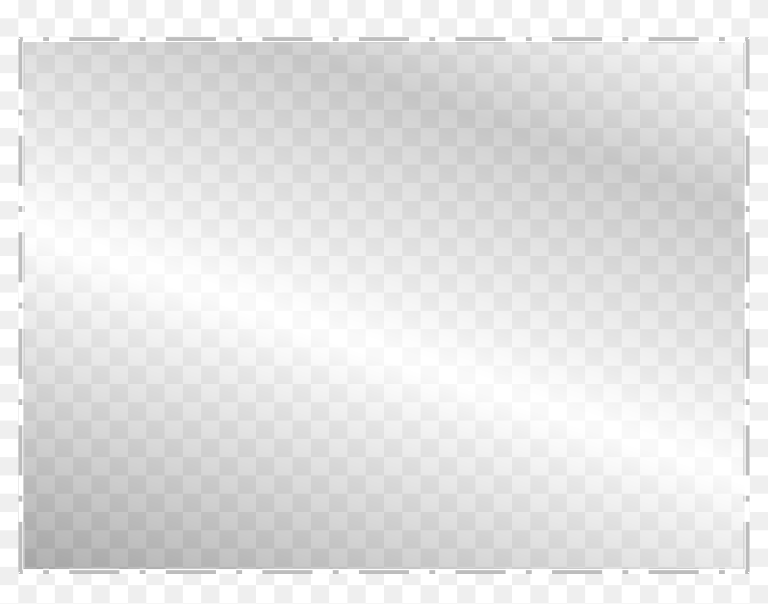
This pattern is drawn by a WebGL 2 fragment shader. Its source:

```glsl
#version 300 es
precision highp float;
// Brushed silver sheen over a pale checkerboard, framed by a dash-dot border.

#define CELLS_ACROSS 42.0
#define PANEL_CENTER vec2(21.0, 16.71)
#define PANEL_HALF vec2(19.99, 14.68)
#define SHEEN_SLOPE 0.345
#define DASH_PERIOD 5.28
#define DASH_HALF 1.37
#define DOT_HALF 0.16
#define STROKE_WIDTH 0.21
#define CHECK_CONTRAST 0.063

uniform vec2 u_resolution;
out vec4 fragColor;

const vec3 WHITE = vec3(1.0);
const vec3 STROKE_GREY = vec3(0.74);
const vec3 HAIRLINE_GREY = vec3(0.80);

// Linear ramp from 0 to 1 between a and b.
float ramp(float a, float b, float x) {
    return clamp((x - a) / (b - a), 0.0, 1.0);
}

// Antialiased coverage where a signed distance is positive.
float cover(float dist, float pixel) {
    return clamp(dist / pixel + 0.5, 0.0, 1.0);
}

// 0 on white cells, 1 on grey cells; the upper left cell is white.
float checker(vec2 p, float pixel) {
    vec2 edge = 0.5 - abs(fract(p) - 0.5);
    vec2 parity = 1.0 - 2.0 * mod(floor(p), 2.0);
    vec2 wave = parity * clamp(2.0 * edge / pixel, 0.0, 1.0);
    return 0.5 - 0.5 * wave.x * wave.y;
}

// Diagonal sheen: bright corner, dark streak, highlight, dark corner.
float sheen(vec2 p) {
    float s = p.y - SHEEN_SLOPE * p.x;
    float tone = mix(0.99, 0.815, ramp(-11.9, -2.6, s));
    tone = mix(tone, 0.925, ramp(-2.6, 6.0, s));
    tone = mix(tone, 1.0, ramp(6.0, 11.6, s));
    return mix(tone, 0.69, ramp(12.4, 30.8, s));
}

// Alternating long dashes and dots; a long dash is centred on zero.
float dashDot(float along, float pixel) {
    float fromDash = abs(mod(along + 0.5 * DASH_PERIOD, DASH_PERIOD) - 0.5 * DASH_PERIOD);
    float fromDot = 0.5 * DASH_PERIOD - fromDash;
    return cover(max(DASH_HALF - fromDash, DOT_HALF - fromDot), pixel);
}

void main() {
    // Checker cells as units, measured down from the upper left corner.
    float pixel = CELLS_ACROSS / u_resolution.x;
    vec2 p = vec2(gl_FragCoord.x, u_resolution.y - gl_FragCoord.y) * pixel;
    vec2 local = p - PANEL_CENTER;
    vec2 outside = abs(local) - PANEL_HALF;
    float depth = -max(outside.x, outside.y);

    // Checkerboard, partly veiled by the panel and lost in its highlight.
    float grey = checker(p, pixel);
    vec3 color = vec3(1.0 - CHECK_CONTRAST * grey);
    float tone = sheen(p);
    float veil = mix(0.70, 0.45, smoothstep(0.95, 1.0, tone));
    vec3 panel = vec3(tone - CHECK_CONTRAST * veil * grey);
    color = mix(color, panel, cover(depth, pixel));

    // White frame with a broad outer stroke and an inner hairline.
    float along = outside.y > outside.x ? local.x : local.y + 0.5 * DASH_PERIOD;
    float dash = dashDot(along, pixel);
    float frame = cover(min(depth, 0.27 - depth), pixel);
    float stroke = cover(min(depth, STROKE_WIDTH - depth), pixel);
    float hairline = cover(0.03 - abs(depth - 0.31), pixel);
    color = mix(color, WHITE, frame);
    color = mix(color, STROKE_GREY, stroke * dash);
    color = mix(color, HAIRLINE_GREY, hairline * dash);

    fragColor = vec4(color, 1.0);
}
```
